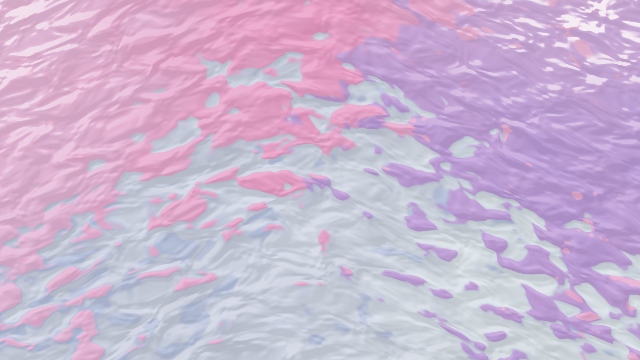
This texture is drawn by a Shadertoy shader. Its source:

```glsl
const vec3 ROSE = vec3(0.885, 0.59, 0.74);
const vec3 PINK = vec3(0.86, 0.69, 0.81);
const vec3 VIOLET = vec3(0.725, 0.605, 0.82);
const vec3 SILVER = vec3(0.77, 0.79, 0.845);
const vec3 MINT = vec3(0.81, 0.84, 0.86);
const vec3 BLUE = vec3(0.67, 0.715, 0.83);
const vec3 GLINT = vec3(0.96, 0.92, 0.95);

const vec2 RIPPLE_SCALE = vec2(15.0, 27.0); // ripples are wider than tall
const float RIPPLE_BEND = 0.34;             // how far ripples follow the dome
const float DOME_X = 0.82;
const float DOME_TOP = 0.70;
const float DOME_SLOPE = 0.80;
const float BREAKUP = 1.0;                  // raggedness of the dome edge
const float EDGE = 0.03;
const float RELIEF = 0.005;

float hash(vec2 p) {
    return fract(sin(dot(p, vec2(127.1, 311.7))) * 43758.5453);
}

float noise(vec2 p) {
    vec2 i = floor(p), f = fract(p);
    f = f * f * f * (f * (f * 6.0 - 15.0) + 10.0);
    return mix(mix(hash(i), hash(i + vec2(1, 0)), f.x),
               mix(hash(i + vec2(0, 1)), hash(i + vec2(1, 1)), f.x), f.y);
}

// Three rotated octaves, centred on zero
float fbm(vec2 p) {
    float sum = 0.0, amp = 0.55;
    for (int i = 0; i < 3; i++) {
        sum += amp * (noise(p) - 0.5);
        p = mat2(0.8, 0.6, -0.6, 0.8) * p * 1.9 + 17.3;
        amp *= 0.42;
    }
    return sum;
}

// Drop of a rounded ridge away from the centre line
float arch(float x) {
    float d = x - DOME_X;
    return sqrt(d * d + 0.03) - 0.173;
}

// Ripple coordinates that arc around the dome
vec2 flow(vec2 p) {
    vec2 q = vec2(p.x, p.y + RIPPLE_BEND * arch(p.x)) * RIPPLE_SCALE;
    return q + 0.9 * vec2(noise(q * 0.7 + 5.0), noise(q * 0.7 + 31.0));
}

float height(vec2 p) {
    return fbm(flow(p));
}

void mainImage(out vec4 fragColor, in vec2 fragCoord) {
    vec2 p = fragCoord / iResolution.y;
    p.x += 0.5 * (16.0 / 9.0 - iResolution.x / iResolution.y);
    vec2 q = flow(p);

    // Surface relief
    float h = height(p);
    float tilt = (height(p + vec2(-0.003, 0.005)) - h) / 0.006;
    float mottle = fbm(q * 0.6 + 40.0);

    // Pink side, rosier towards the top centre
    vec2 blush = p - vec2(0.88, 0.88);
    float rosy = 0.85 * exp(-4.5 * dot(blush, blush));
    float island = smoothstep(0.0, 0.6, p.x) * smoothstep(0.75, 0.4, p.y);
    vec3 pink = mix(PINK, ROSE, clamp(rosy + 0.4 * island + 0.6 * mottle, 0.0, 1.0));

    // Violet side, paler towards the upper right
    vec3 violet = mix(VIOLET, PINK, 0.3 * smoothstep(0.6, 1.0, p.y) + 0.3 * mottle);
    float split = 0.95 + 0.28 * smoothstep(0.75, 1.0, p.y);
    float side = p.x - split + 0.65 * fbm(q * 0.8 + 71.0);
    vec3 color = mix(pink, violet, smoothstep(-EDGE, EDGE, side));

    // Warm flecks on the violet, denser in the lower right corner
    float corner = smoothstep(1.45, 1.8, p.x) * smoothstep(0.35, 0.0, p.y);
    float fleck = fbm(q * 1.2 + 113.0) + 0.25 * corner;
    color = mix(color, mix(PINK, ROSE, 0.35), smoothstep(0.23, 0.28, fleck));

    // Silver dome, broken into islands at its rim
    float depth = DOME_TOP - DOME_SLOPE * arch(p.x) - p.y;
    float dome = (depth > 0.0 ? 0.55 * depth : depth) + BREAKUP * h;
    vec3 silver = mix(SILVER, MINT, smoothstep(0.7, 1.5, p.x + 0.5 * mottle));
    silver += 0.08 * mottle;

    // Blue pools, mostly in the lower left
    float lowLeft = smoothstep(1.0, 0.3, p.x) * smoothstep(0.6, 0.2, p.y);
    float pool = fbm(q * 0.9 + 151.0) + 0.14 * lowLeft;
    float rim = smoothstep(0.10, 0.02, dome) * (0.2 + 0.5 * lowLeft);
    silver = mix(silver, BLUE, clamp(rim + 0.7 * smoothstep(0.17, 0.26, pool), 0.0, 0.9));
    color = mix(color, silver, smoothstep(-EDGE, EDGE, dome));

    // Soft shading and bright glints in the upper corners
    color += RELIEF * clamp(tilt, -9.0, 9.0);
    float left = smoothstep(0.5, 0.0, p.x) * smoothstep(0.3, 0.95, p.y);
    float right = smoothstep(1.05, 1.6, p.x) * smoothstep(0.5, 0.95, p.y);
    float shine = max(0.75 * left, right);
    float glint = smoothstep(6.5 - 5.5 * shine, 13.0 - 5.5 * shine, tilt);
    color = mix(color, GLINT, glint * (0.12 + 0.8 * shine) + 0.12 * shine);

    fragColor = vec4(clamp(color, 0.0, 1.0), 1.0);
}
```
